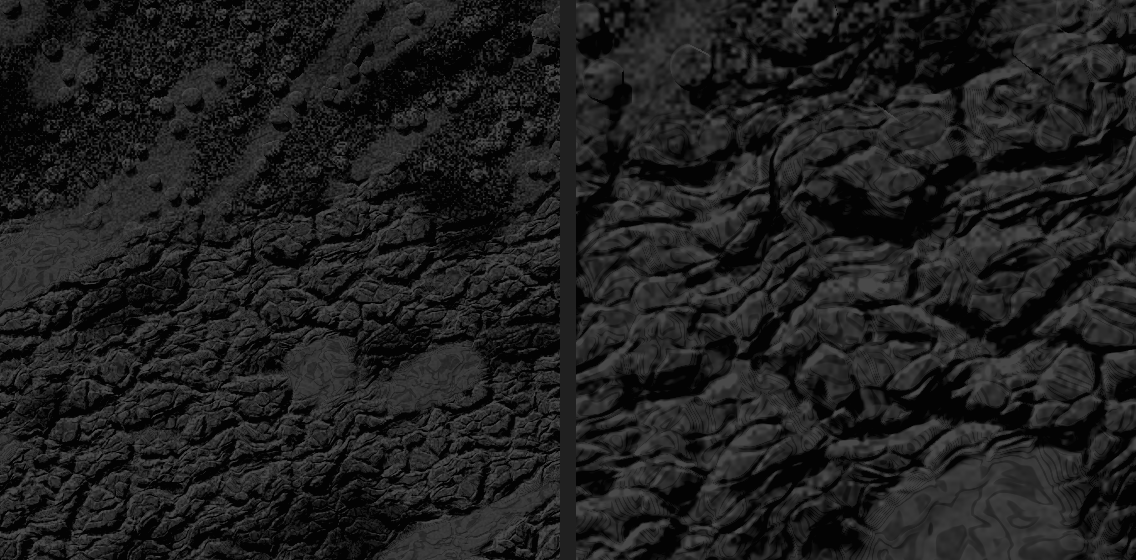
Left: the whole. Right: its middle third, enlarged.
Reproduce this texture map procedurally as a WebGL 1 fragment shader.

```glsl
precision highp float;
// Dark stony ground: slanted, flaky stones below, speckled soil with round
// pebbles and slanting ridges above. Cellular layers build a height field,
// which is lit from the upper left, shadowed, and scored with fine strata.
uniform vec2 u_resolution;

const vec2 TO_LIGHT = vec2(-0.45, 0.89);
const float NEAR_STEP = 0.002;      // reach of the slope probe
const float FAR_STEP = 0.013;       // reach of the shadow probe
const float STONE_SCALE = 13.0;     // cells across for the largest stones
const float STONE_RELIEF = 0.36;
const float PEBBLE_SCALE = 25.0;
const float STRATA_FREQ = 2300.0;
const float GRAIN_SCALE = 330.0;
const float STONE_TONE = 0.185;
const float SOIL_TONE = 0.085;
const float RIDGE_TONE = 0.195;
const float DARKEST = 0.012;
const float BRIGHTEST = 0.285;

vec2 hash2(vec2 p) {
  vec3 q = fract(p.xyx * vec3(0.1031, 0.1030, 0.0973));
  q += dot(q, q.yzx + 33.33);
  return fract((q.xx + q.yz) * q.zy);
}

float noise(vec2 p) {
  vec2 i = floor(p), f = fract(p);
  f = f * f * (3.0 - 2.0 * f);
  return mix(mix(hash2(i).x, hash2(i + vec2(1.0, 0.0)).x, f.x),
             mix(hash2(i + vec2(0.0, 1.0)).x, hash2(i + 1.0).x, f.x), f.y);
}

vec2 turn(vec2 p, float a) {
  float c = cos(a), s = sin(a);
  return vec2(c * p.x + s * p.y, c * p.y - s * p.x);
}

// Nearest distance, second distance, and the vector from the nearest centre.
vec4 cells(vec2 p, out vec2 id) {
  vec2 base = floor(p), offset = vec2(0.0);
  float d1 = 9.0, d2 = 9.0;
  for (int y = -1; y <= 1; y++) {
    for (int x = -1; x <= 1; x++) {
      vec2 cell = base + vec2(float(x), float(y));
      vec2 v = p - cell - hash2(cell);
      float d = length(v);
      if (d < d1) { d2 = d1; d1 = d; offset = v; id = cell; }
      else d2 = min(d2, d);
    }
  }
  return vec4(d1, d2, offset);
}

float soilMask(vec2 p) {
  float edge = p.y + 0.06 * p.x + 0.2 * (noise(p * 6.0) - 0.5) + 0.07 * (noise(p * 23.0) - 0.5);
  return smoothstep(0.59, 0.70, edge);
}

// Smooth bare patches between the stones.
float bareMask(vec2 p) {
  return smoothstep(0.66, 0.78, noise(turn(p, 0.5) * vec2(5.0, 7.5) + 3.7));
}

// Slanting ridges: one long spine plus stretched noise.
float ridgeMask(vec2 p) {
  vec2 q = turn(p - vec2(0.38, 0.62), 0.94);
  float wobble = 0.03 * (noise(p * 14.0) - 0.5);
  float spine = 1.0 - smoothstep(0.012, 0.035, abs(q.y + wobble));
  float streaks = smoothstep(0.66, 0.82, noise(turn(p, 0.65) * vec2(5.0, 13.0) + 8.0));
  return max(spine, streaks);
}

// x: height in canvas units, y: pebble coverage.
vec2 relief(vec2 p, float soil, float bare) {
  vec2 id;
  vec2 warp = vec2(noise(p * 19.0), noise(p * 19.0 + 40.0)) - 0.5;
  warp += 0.35 * (vec2(noise(p * 75.0), noise(p * 75.0 + 9.0)) - 0.5);
  vec2 q = turn(p + 0.022 * warp, 0.42) * vec2(0.78, 1.25);
  float h = 0.012 * noise(q * 9.0), scale = STONE_SCALE, cover = 0.0;

  // Flaky stones, each with its own height and tilt.
  for (int i = 0; i < 3; i++) {
    vec4 c = cells(q * scale + float(i) * 17.3, id);
    vec2 rnd = hash2(id + 51.0);
    float dome = smoothstep(0.0, 0.32, c.y - c.x);
    float top = 0.35 + 0.65 * rnd.x + dot(c.zw, rnd - 0.5);
    h += STONE_RELIEF * dome * top / scale * (1.0 - 0.85 * max(bare, soil));
    scale *= 1.95;
  }
  // Round pebbles, small in clusters and large in the upper right corner.
  for (int i = 0; i < 2; i++) {
    float large = float(i);
    float s = PEBBLE_SCALE * (1.0 - 0.4 * large);
    vec4 c = cells((p + 0.003 * warp) * s + 7.0 * large, id);
    vec2 rnd = hash2(id + 93.0);
    float corner = 1.0 - smoothstep(0.14, 0.24, length(p - vec2(0.97, 0.95)));
    float here = step(0.52, rnd.x + 0.5 * (noise(id * 0.35) - 0.5));
    here = soil * mix(here, corner, large);
    float r = 0.28 + 0.2 * rnd.y;
    h += here * r / s * sqrt(max(0.0, 1.0 - c.x * c.x / (r * r)));
    cover = max(cover, here * (1.0 - smoothstep(0.85 * r, r, c.x)));
  }
  return vec2(h, cover);
}

void main() {
  vec2 p = gl_FragCoord.xy / u_resolution.y;
  float soil = soilMask(p), bare = bareMask(p), ridge = ridgeMask(p);
  vec2 here = relief(p, soil, bare);
  float slope = (here.x - relief(p + TO_LIGHT * NEAR_STEP, soil, bare).x) / NEAR_STEP;
  float rise = (relief(p + TO_LIGHT * FAR_STEP, soil, bare).x - here.x) / FAR_STEP;
  float grain = noise(p * GRAIN_SCALE) - 0.5;

  // Base tones and broad hollows.
  float ground = mix(SOIL_TONE, RIDGE_TONE, max(0.85 * ridge, 0.65 * here.y));
  float tone = mix(STONE_TONE + 0.035 * bare, ground, soil);
  float hollow = smoothstep(0.58, 0.82, noise(turn(p, 0.5) * vec2(5.0, 10.0) + 21.0));
  tone -= 0.11 * hollow * (1.0 - bare) * (1.0 - 0.7 * ridge * soil);

  // Direct light, cast shadow, strata on gentle slopes, and grain.
  tone += slope > 0.0 ? 0.03 * min(slope, 3.0) : 0.075 * max(slope, -2.5);
  tone -= 0.16 * smoothstep(0.15, 0.9, rise);
  float strata = smoothstep(0.3, 0.95, sin(here.x * STRATA_FREQ));
  tone -= 0.06 * strata * (1.0 - soil) * (1.0 - smoothstep(0.5, 1.6, abs(slope)));
  float rough = mix(0.09 + 0.06 * min(abs(slope), 2.0), 0.36 - 0.24 * ridge, soil);
  tone += grain * rough * (1.0 - 0.6 * bare * (1.0 - soil));

  gl_FragColor = vec4(vec3(clamp(tone, DARKEST, BRIGHTEST)), 1.0);
}
```
